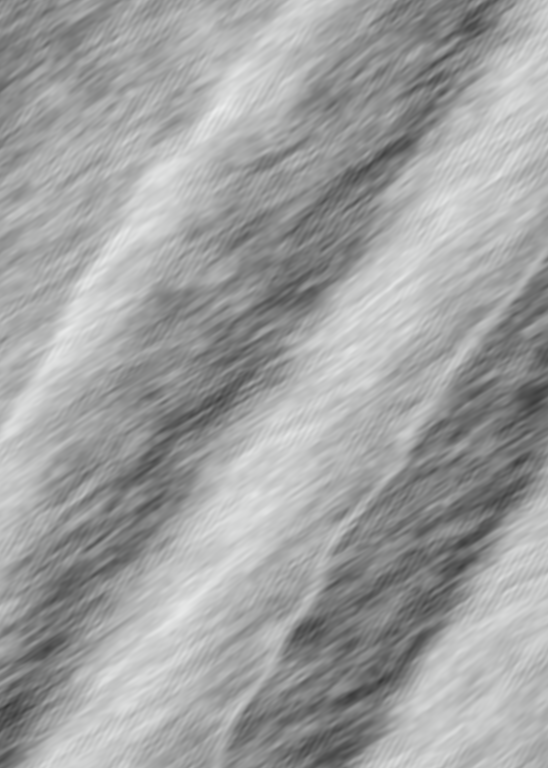
Reproduce this texture procedurally as a Shadertoy shader.

```glsl
float hash(vec2 cell) {
    vec3 q = fract(vec3(cell.xyx) * vec3(0.1031, 0.1030, 0.0973));
    q += dot(q, q.yzx + 33.33);
    return fract((q.x + q.y) * q.z);
}

float valueNoise(vec2 p) {
    vec2 cell = floor(p);
    vec2 f = fract(p);
    f = f * f * (3.0 - 2.0 * f);
    float low = mix(hash(cell), hash(cell + vec2(1.0, 0.0)), f.x);
    float high = mix(hash(cell + vec2(0.0, 1.0)), hash(cell + 1.0), f.x);
    return mix(low, high, f.y);
}

// Horizontal position of a curved fold line at a given height
float foldLine(float y, float base, float slope, float bend) {
    return base + y * (slope + bend * y);
}

float blendTo(float tone, float target, float start, float end, float x) {
    return mix(tone, target, smoothstep(start, end, x));
}

float glow(float offset, float width) {
    float d = offset / width;
    return exp(-d * d);
}

// Broad light and shadow of the draped cloth
float drapeTone(vec2 p) {
    float crest = foldLine(p.y, -0.188, 0.319, 0.247);
    float valley = foldLine(p.y, -0.03, 0.62, 0.05);
    float ridge = foldLine(p.y, 0.075, 0.69, -0.02);
    float crease = foldLine(p.y, 0.275, 0.50, 0.22);
    float lip = foldLine(p.y, 0.46, 0.60, 0.02);

    float softness = mix(0.012, 0.05, smoothstep(0.5, 1.0, p.y));
    float tone = mix(0.55, 0.67, smoothstep(-0.34, -0.06, p.x - crest));
    tone = blendTo(tone, 0.79, crest - softness, crest + 0.012, p.x);
    tone = blendTo(tone, 0.57, crest + 0.035, crest + 0.145, p.x);
    tone = blendTo(tone, 0.45, valley - 0.09, valley - 0.005, p.x);
    tone = blendTo(tone, 0.81, valley, ridge - 0.005, p.x);
    tone = blendTo(tone, 0.62, ridge + 0.015, crease - 0.012, p.x);
    tone = blendTo(tone, 0.47, crease, crease + 0.025, p.x);
    tone = blendTo(tone, 0.41, lip - 0.10, lip - 0.03, p.x);
    tone = blendTo(tone, 0.76, lip - 0.025, lip + 0.04, p.x);
    tone = blendTo(tone, 0.69, lip + 0.09, lip + 0.24, p.x);

    tone += 0.06 * glow(p.x - crest - 0.008, 0.018);
    tone += 0.09 * glow(p.x - crease, 0.009);
    return tone;
}

// Stretched noise: x runs along the fibres, y across them
float streaks(vec2 fibre, vec2 frequency, float seed) {
    return valueNoise(fibre * frequency + seed) - 0.5;
}

float fibreTexture(vec2 fibre) {
    float clumps = streaks(fibre, vec2(13.0, 48.0), 7.3);
    float strands = streaks(fibre, vec2(24.0, 115.0), 31.7);
    float threads = streaks(fibre, vec2(38.0, 215.0), 83.1);
    float flecks = streaks(fibre, vec2(95.0, 230.0), 151.9);
    return 0.7 * clumps + 0.9 * strands + 0.85 * threads + 0.4 * flecks;
}

void mainImage(out vec4 fragColor, in vec2 fragCoord) {
    vec2 p = fragCoord / iResolution.y;

    // Fibre frame, gently bent by slow noise
    vec2 along = normalize(vec2(0.83, 0.56));
    vec2 fibre = vec2(dot(p, along), dot(p, vec2(-along.y, along.x)));
    fibre.y += 0.022 * valueNoise(p * 5.0 + 4.0);

    // Uneven fold shading
    float waver = valueNoise(fibre * vec2(9.0, 26.0) + 57.0) - 0.5;
    float tone = drapeTone(p + vec2(0.022 * waver, 0.0));
    tone += 0.035 * (valueNoise(fibre * vec2(5.0, 11.0) + 19.0) - 0.5);

    // Heathered strands, strongest in shadow
    float contrast = mix(0.20, 0.10, smoothstep(0.45, 0.80, tone));
    tone += contrast * fibreTexture(fibre);

    // Fine knit ribs, visible in patches
    float ribs = sin(6.2832 * 135.0 * dot(p, vec2(0.87, -0.49)));
    float patches = smoothstep(0.35, 0.8, valueNoise(fibre * vec2(14.0, 40.0) + 211.0));
    tone += 0.022 * ribs * patches;

    vec3 greyTint = vec3(0.995, 1.0, 0.999);
    fragColor = vec4(clamp(tone, 0.0, 1.0) * greyTint, 1.0);
}
```
